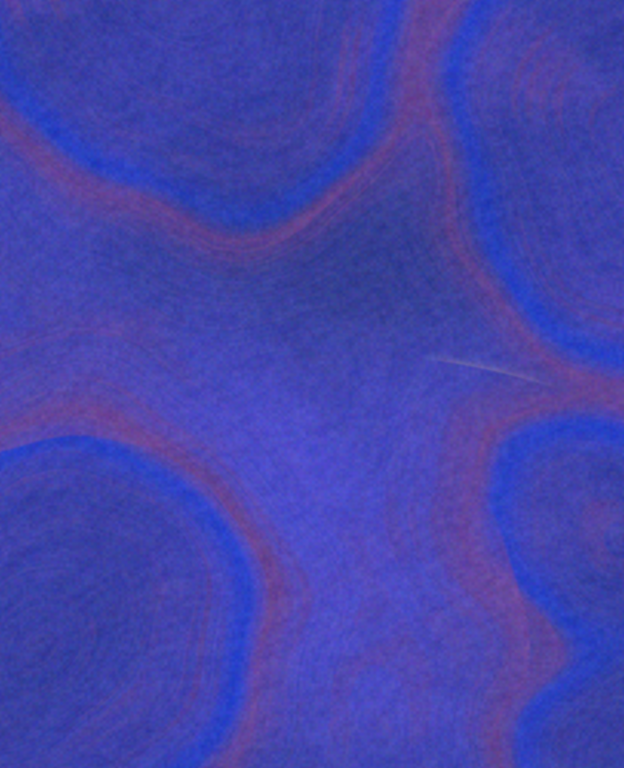
Write a WebGL 2 fragment shader that draws this background.

```glsl
#version 300 es
precision highp float;
// Marbled veils of blue and violet, with bright rims, dusky red bands and a fine grain.
uniform vec2 u_resolution;
out vec4 fragColor;

float hash(vec2 p) {
    vec3 q = fract(vec3(p.xyx) * 0.1031);
    q += dot(q, q.yzx + 33.33);
    return fract((q.x + q.y) * q.z);
}

float valueNoise(vec2 p) {
    vec2 cell = floor(p), f = fract(p);
    f = f * f * (3.0 - 2.0 * f);
    float low = mix(hash(cell), hash(cell + vec2(1, 0)), f.x);
    float high = mix(hash(cell + vec2(0, 1)), hash(cell + vec2(1, 1)), f.x);
    return mix(low, high, f.y);
}

// Layered, self-bending sines, about -1 to 1
float clouds(vec2 p) {
    float sum = 0.0, amp = 0.55;
    for (int i = 0; i < 5; i++) {
        p += 0.6 * sin(p.yx * 1.2 + float(i));
        sum += amp * sin(p.x) * cos(p.y);
        p = mat2(0.8, 0.6, -0.6, 0.8) * p * 1.8 + 1.7;
        amp *= 0.58;
    }
    return sum;
}

float ellipse(vec2 p, vec2 center, vec2 radii) {
    return (length((p - center) / radii) - 1.0) * min(radii.x, radii.y);
}

float smoothMin(float a, float b) {
    float h = max(0.06 - abs(a - b), 0.0);
    return min(a, b) - h * h / 0.24;
}

// Bent crease from a to b: sharp on one side, fading over width on the other
float fold(vec2 p, vec2 a, vec2 b, float bend, float width) {
    float len = length(b - a);
    vec2 dir = (b - a) / len;
    float along = dot(p - a, dir) / len;
    float side = dot(p - a, vec2(-dir.y, dir.x)) - bend * 4.0 * along * (1.0 - along);
    float taper = smoothstep(0.0, 0.3, along) * (1.0 - smoothstep(0.6, 1.0, along));
    return taper * smoothstep(-0.004, 0.003, side) * exp(-max(side, 0.0) / width);
}

void main() {
    vec2 p = gl_FragCoord.xy / u_resolution.y;

    // Bend the plane, then measure the distance to the large lobes
    vec2 w = p + 0.018 * vec2(sin(p.y * 13.0 + 1.0), sin(p.x * 14.0 + 2.5))
               + 0.007 * vec2(sin(p.y * 31.0 + p.x * 9.0), cos(p.x * 27.0 - p.y * 12.0));
    float d = ellipse(w, vec2(0.26, 1.02), vec2(0.27, 0.29));
    d = smoothMin(d, ellipse(w, vec2(0.86, 0.82), vec2(0.27, 0.28)));
    d = smoothMin(d, ellipse(w, vec2(0.05, 0.16), vec2(0.27, 0.26)));
    d = smoothMin(d, ellipse(w, vec2(0.92, -0.03), vec2(0.22, 0.25)));
    d = smoothMin(d, ellipse(w, vec2(0.79, 0.32), vec2(0.16, 0.13)));
    float inside = 1.0 - smoothstep(-0.06, 0.0, d);

    // Cloudy ground: a dark hollow above a lighter middle
    float haze = clouds(p * 7.0 + 2.0);
    float drift = clouds(w * vec2(6.0, 9.0) + 11.0);
    float hollow = exp(-dot(p - vec2(0.5, 0.67), p - vec2(0.5, 0.67)) * 38.0);
    float glow = exp(-dot(p - vec2(0.42, 0.36), p - vec2(0.42, 0.36)) * 16.0);
    float light = 0.45 + 0.28 * haze + 0.4 * glow - 0.5 * hollow - 0.12 * inside;
    vec3 color = mix(vec3(0.20, 0.24, 0.57), vec3(0.30, 0.30, 0.79), smoothstep(-0.1, 1.0, light));
    color = mix(color, vec3(0.22, 0.24, 0.67), 0.4 * inside);
    color = mix(color, vec3(0.37, 0.29, 0.69), 0.45 * smoothstep(0.0, 0.8, drift));

    // Red bands and streaks that follow the contours
    float contour = d + 0.012 * haze;
    float streak = valueNoise(vec2(contour * 110.0 + 40.0, p.x * 5.0 + p.y * 4.0));
    float fine = valueNoise(vec2(contour * 260.0 + 90.0, p.x * 7.0 - p.y * 6.0 + 20.0));
    float band = smoothstep(0.006, 0.03, d) * (1.0 - smoothstep(0.035, 0.085, d));
    float patches = smoothstep(-0.2, 0.6, drift);
    color = mix(color, vec3(0.43, 0.26, 0.55), band * (0.3 + 0.45 * streak + 0.15 * fine));
    color = mix(color, vec3(0.43, 0.26, 0.56),
                (0.15 + 0.85 * patches) * smoothstep(0.45, 0.9, streak) * mix(0.3, 0.42, inside));
    color += (fine - 0.5) * vec3(0.035, 0.012, 0.02);

    // Bright blue rims, softer on the inner side
    float rim = exp(-pow(d / (d < 0.0 ? 0.022 : 0.012), 2.0));
    color = mix(color, vec3(0.11, 0.24, 0.80), rim * (0.62 + 0.2 * haze));

    // Pale and rosy folds
    float rosy = fold(w, vec2(0.70, 0.06), vec2(0.60, 0.37), -0.015, 0.035)
               + fold(w, vec2(-0.12, 0.44), vec2(0.36, 0.41), -0.01, 0.022);
    float pale = fold(p, vec2(0.54, 0.535), vec2(0.74, 0.49), 0.006, 0.004);
    color = mix(color, vec3(0.47, 0.29, 0.61), min(rosy, 1.0) * 0.65);
    color = mix(color, vec3(0.56, 0.48, 0.66), pale * 0.7);

    // Wispy brushing and coloured grain
    float wisps = valueNoise(vec2(w.x * 24.0 + w.y * 30.0, w.y * 110.0 - w.x * 60.0));
    vec3 grain = vec3(valueNoise(p * 250.0), valueNoise(p * 250.0 + 300.0), valueNoise(p * 250.0 + 700.0));
    float dust = valueNoise(p * 140.0 + 50.0);
    color += (wisps - 0.5) * 0.025 + (dust - 0.5) * 0.03;
    color += (grain - 0.5) * vec3(0.06, 0.05, 0.07);
    fragColor = vec4(clamp(color, 0.0, 1.0), 1.0);
}
```
